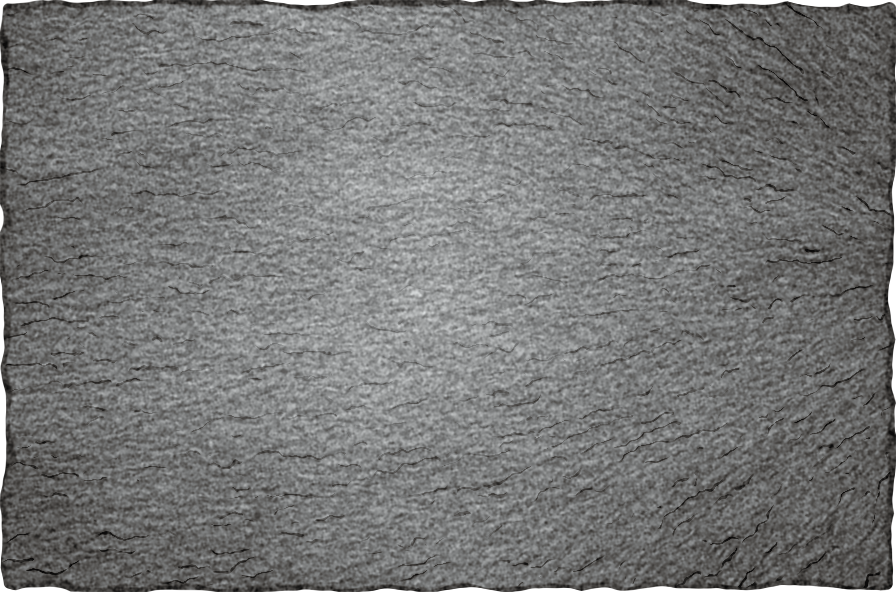
A Shadertoy shader for this texture:

```glsl
#define GRAIN_FREQ 255.0
#define GRAIN_GAIN 0.33
#define RELIEF_FREQ 165.0
#define RELIEF_GAIN 0.24
#define LEDGE_FREQ 80.0
#define CRACK_DEPTH 0.19
#define CRACK_WIDTH 0.0024
#define BEND 1.15
#define CHIP_DEPTH 0.026
#define RIM_WIDTH 0.014
#define LIGHT_TONE 0.605
#define SHADE_TONE 0.315

float hash(vec2 cell) {
    vec3 h = fract(cell.xyx * 0.1031);
    h += dot(h, h.yzx + 33.33);
    return fract((h.x + h.y) * h.z);
}

// Value noise on a turned lattice, so cells do not line up with the bedding
float noise(vec2 p) {
    p = mat2(0.8, 0.6, -0.6, 0.8) * p;
    vec2 cell = floor(p), f = fract(p);
    f = f * f * (3.0 - 2.0 * f);
    return mix(mix(hash(cell), hash(cell + vec2(1, 0)), f.x),
               mix(hash(cell + vec2(0, 1)), hash(cell + vec2(1, 1)), f.x), f.y);
}

// Two lattices at different angles hide each other's grid
float softNoise(vec2 p) {
    vec2 turned = mat2(0.39, 0.92, -0.92, 0.39) * p;
    return 0.5 * (noise(p) + noise(turned * 0.87 + 57.0)) - 0.5;
}

// Bedding runs nearly level on the left and converges towards the right
vec2 flowDirection(vec2 p) {
    float slope = -BEND * (p.y - 0.57) * p.x * p.x * p.x;
    slope /= 1.0 + 0.4 * abs(slope);
    slope += 0.07 * (1.0 - p.y) + 0.26 * (noise(p * 15.0) - 0.5);
    return normalize(vec2(1.0, slope));
}

// Noise smeared along the flow
float streak(vec2 p, vec2 dir, float freq, float span) {
    float sum = 0.0;
    for (int i = -3; i <= 3; i++)
        sum += noise((p + dir * span * float(i) / 6.0) * freq);
    return sum / 7.0 - 0.5;
}

// Distance inward from a rounded slab outline
float slabDistance(vec2 p, vec2 size) {
    const float radius = 0.014;
    vec2 q = abs(p - 0.5 * size) - 0.5 * size + radius;
    return radius - length(max(q, 0.0)) - min(max(q.x, q.y), 0.0);
}

void mainImage(out vec4 fragColor, in vec2 fragCoord) {
    float px = 1.0 / iResolution.y;
    vec2 p = fragCoord * px;
    vec2 size = iResolution.xy * px;
    vec2 dir = flowDirection(p);
    vec2 across = vec2(-dir.y, dir.x);
    float jitter = 0.006 * noise(p * 50.0) + 0.004 * noise(p * 115.0) - 0.005;
    vec2 bent = p + across * jitter;

    // Broad light pool with soft mottling
    float falloff = smoothstep(0.0, 1.05, length(p - vec2(0.68, 0.63)));
    float tone = mix(LIGHT_TONE, SHADE_TONE, falloff);
    tone += 0.09 * (noise(p * vec2(3.5, 6.0) + 3.0) - 0.5);
    tone += 0.08 * streak(p, dir, 30.0, 0.09);

    // Fine lit relief and coarser ledges, rougher away from the light
    float rough = mix(0.6, 1.35, falloff);
    float relief = streak(bent, dir, RELIEF_FREQ, 0.014)
                 - streak(bent + across * 0.005, dir, RELIEF_FREQ, 0.014);
    float ledge = streak(bent, dir, LEDGE_FREQ, 0.055);
    float rise = streak(bent + across * 0.004, dir, LEDGE_FREQ, 0.055) - ledge;
    tone += RELIEF_GAIN * (relief - 0.7 * rise * rough);

    // Thin cracks of even width, only where a ledge climbs steeply
    float offset = abs(ledge) * 0.004 / max(abs(rise), 0.004);
    float line = 1.0 - smoothstep(0.35 * CRACK_WIDTH, CRACK_WIDTH, offset);
    float broken = smoothstep(0.3, 0.6, noise(p * vec2(17.0, 30.0) + 19.0));
    tone -= CRACK_DEPTH * rough * line * broken * smoothstep(0.01, 0.04, rise);

    // Fine mineral grain
    float grain = softNoise(p * GRAIN_FREQ);
    tone += GRAIN_GAIN * grain;

    // Chipped outline with a dark bevel
    float scallop = abs(2.0 * noise(p * 17.0 + 41.0) - 1.0);
    float chips = 0.55 * noise(p * 12.0 + 11.0) + 0.35 * scallop + 0.1 * noise(p * 60.0);
    float edge = slabDistance(p, size) - CHIP_DEPTH * max(chips - 0.28, 0.0);
    float rimWidth = RIM_WIDTH * (0.1 + 1.1 * noise(p * 26.0 + 5.0));
    float rim = 1.0 - smoothstep(0.6 * rimWidth, rimWidth + px, edge);
    float rimTone = 0.2 + 0.35 * grain + 0.25 * (noise(p * 75.0) - 0.5);
    tone = clamp(mix(tone, rimTone, 0.85 * rim), 0.04, 0.9);

    // Warm shadows, cool highlights
    vec3 tint = mix(vec3(1.03, 0.99, 0.95), vec3(0.99, 1.003, 1.006),
                    smoothstep(0.2, 0.5, tone));
    vec3 backdrop = vec3(1.0);
    vec3 color = mix(backdrop, tone * tint, smoothstep(-0.7 * px, 0.7 * px, edge));
    fragColor = vec4(color, 1.0);
}
```
